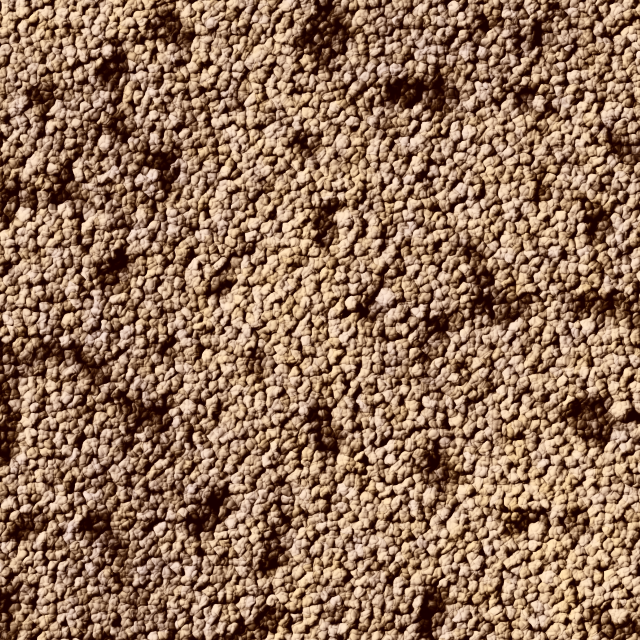
Give the GLSL for this texture, as a Shadertoy shader.

```glsl
// Coarse sandy soil under low sunlight from the upper left.
// Two layers of domed grains, pebbles and pits form a height field, which is
// lit by its slope and short cast shadows, then coloured by an earth ramp.

const float GRAINS = 70.0;          // coarse grains across the canvas
const float FINE_SCALE = 2.1;       // fine grains per coarse grain
const float FINE_HEIGHT = 0.3;
const float PIT_SCALE = 0.17;       // in grain units
const float PIT_DEPTH = 0.95;
const float PEBBLE_SCALE = 0.23;
const float PEBBLE_SHARE = 0.3;
const float WARP = 0.3;
const float SUN_RISE = 0.35;        // height gained by a sun ray per grain
const vec2 SUN_DIR = vec2(-0.83, 0.56);
const float SLOPE_STEP = 0.15;
const float SLOPE_GAIN = 0.55;
const float SHADOW_GAIN = 1.6;
const float HEIGHT_GAIN = 0.9;
const float EXPOSURE = 0.28;
const float CONTRAST = 2.4;

const vec3 EARTH[6] = vec3[6](
    vec3(0.15, 0.03, 0.00), vec3(0.28, 0.14, 0.05), vec3(0.43, 0.29, 0.19),
    vec3(0.60, 0.46, 0.35), vec3(0.77, 0.63, 0.51), vec3(0.94, 0.82, 0.69));

vec3 hash3(vec2 p) {
    vec3 v = fract(p.xyx * vec3(0.1031, 0.1030, 0.0973));
    v += dot(v, v.yxz + 33.33);
    return fract((v.xxy + v.yzz) * v.zyx);
}

float gradientAt(vec2 cell, vec2 offset) {
    float angle = 6.2832 * hash3(cell + 57.0).x;
    return dot(vec2(cos(angle), sin(angle)), offset);
}

float gradientNoise(vec2 p) {
    vec2 i = floor(p), f = p - i;
    vec2 u = f * f * f * (f * (f * 6.0 - 15.0) + 10.0);
    vec2 e = vec2(1.0, 0.0);
    return mix(mix(gradientAt(i, f), gradientAt(i + e, f - e), u.x),
               mix(gradientAt(i + e.yx, f - e.yx), gradientAt(i + 1.0, f - 1.0), u.x), u.y);
}

// Tallest of the stretched domes around p: height and a random grain shade.
vec2 grains(vec2 p) {
    vec2 cell = floor(p), top = vec2(-9.0, 0.0);
    for (int y = -1; y <= 1; y++)
    for (int x = -1; x <= 1; x++) {
        vec2 c = cell + vec2(x, y);
        vec3 h = hash3(c);
        vec2 r = p - c - h.xy;
        float along = dot(r, 2.0 * h.yz - 1.0);
        float dome = 0.5 * h.z - dot(r, r) - along * along;
        if (dome > top.x) top = vec2(dome, fract(h.x * 7.0 + h.y * 5.0));
    }
    return top;
}

// Whole ground: height and shade.
vec2 ground(vec2 p) {
    vec2 g = grains(p);
    g.x -= PIT_DEPTH * smoothstep(0.1, 0.45, gradientNoise(p * PIT_SCALE));

    vec2 cell = floor(p * PEBBLE_SCALE);
    vec3 h = hash3(cell + 19.0);
    vec2 r = p - (cell + 0.3 + 0.4 * h.xy) / PEBBLE_SCALE;
    float pebble = 0.5 - (0.7 + 3.0 * h.z) * dot(r, r);
    if (h.z < PEBBLE_SHARE && pebble > g.x) g = vec2(pebble, 0.6 + 0.6 * h.x);

    g.x += FINE_HEIGHT * grains(p * FINE_SCALE + 31.0).x;
    return g;
}

vec3 earthColor(float tone) {
    float x = 5.9 * tone - 0.4;
    int i = int(clamp(floor(x), 0.0, 4.0));
    return mix(EARTH[i], EARTH[i + 1], x - float(i));
}

vec3 soil(vec2 uv) {
    vec2 p = uv * GRAINS + 8.0;
    p += WARP * vec2(gradientNoise(p * 1.3), gradientNoise(p * 1.3 + 40.0));
    vec2 here = ground(p);

    // Slope toward the sun and cast shadow
    float slope = (here.x - ground(p + SUN_DIR * SLOPE_STEP).x) / SLOPE_STEP;
    float shadow = 0.0;
    for (float s = 0.4; s < 2.0; s *= 2.0)
        shadow = max(shadow, ground(p + SUN_DIR * s).x - here.x - SUN_RISE * s);

    // Broad patches and single grain shades
    float patches = gradientNoise(uv * 2.7 + 5.0);
    float shade = here.y - 0.5;
    float light = SLOPE_GAIN * slope - SHADOW_GAIN * shadow + HEIGHT_GAIN * here.x
                + 0.5 * shade + 0.5 * patches + EXPOSURE;
    float tone = 1.0 / (1.0 + exp(-CONTRAST * light));

    float warmth = 0.7 * gradientNoise(p * 0.35 + 70.0) - 0.5 * shade + 0.5 * patches;
    vec3 color = earthColor(tone) + tone * warmth * vec3(0.03, 0.0, -0.12);
    return clamp(color, 0.0, 1.0);
}

void mainImage(out vec4 fragColor, in vec2 fragCoord) {
    // Four samples per pixel smooth the grain edges
    vec3 color = vec3(0.0);
    for (int k = 0; k < 4; k++) {
        vec2 offset = 0.5 * vec2(k % 2, k / 2) - 0.25;
        color += soil((fragCoord + offset) / iResolution.y);
    }
    fragColor = vec4(0.25 * color, 1.0);
}
```
